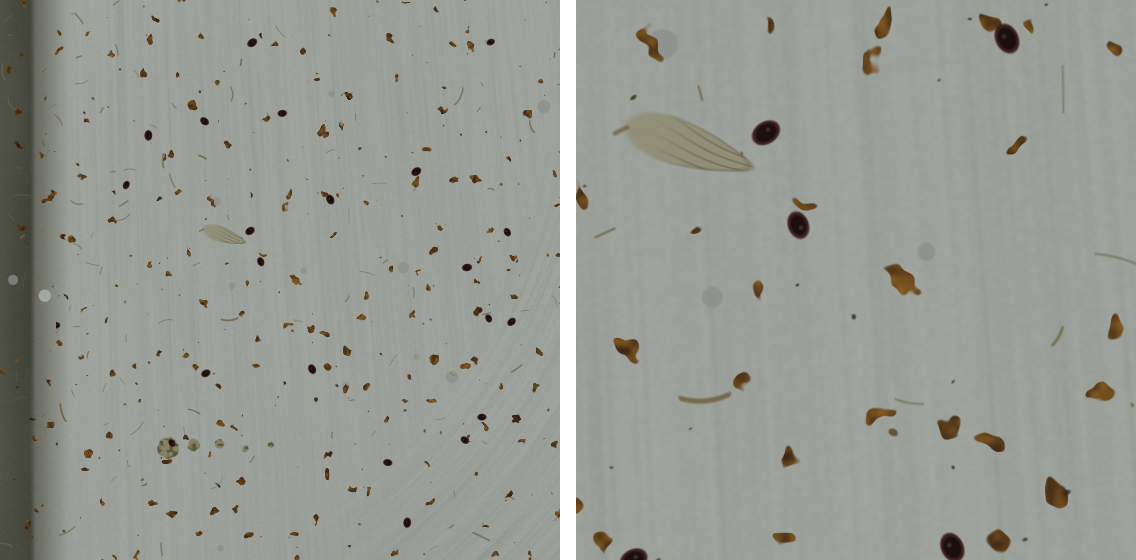
Left, the full canvas; right, a detail of the centre.
Give the GLSL for this texture, as a Shadertoy shader.

```glsl
#define GRAIN_CELLS 17.0
#define FIBRE_CELLS 19.0
#define SEED_CELLS 7.0
#define SPECK_CELLS 21.0
#define DISC_CELLS 6.0
#define BAND_EDGE 0.058
#define SOFTNESS 0.0011
#define SCRATCH 0.032
#define PLATE vec3(0.612, 0.632, 0.61)
#define BAND vec3(0.285, 0.29, 0.245)

vec4 hash4(vec2 p) {
    vec4 q = fract(p.xyxy * vec4(0.1031, 0.1030, 0.0973, 0.1099));
    q += dot(q, q.wzxy + 33.33);
    return fract((q.xxyz + q.yzzw) * q.zywx);
}

float noise(vec2 p) {
    vec2 i = floor(p), f = fract(p);
    f = f * f * (3.0 - 2.0 * f);
    return mix(mix(hash4(i).x, hash4(i + vec2(1, 0)).x, f.x),
               mix(hash4(i + vec2(0, 1)).x, hash4(i + vec2(1, 1)).x, f.x), f.y);
}

vec2 rotate(vec2 p, float a) {
    float c = cos(a), s = sin(a);
    return vec2(c * p.x + s * p.y, c * p.y - s * p.x);
}

// Local coordinates of a jittered, turned item in a neighbouring cell
vec2 scatter(vec2 p, float cells, vec2 offset, float layer, out vec4 place, out vec4 look) {
    vec2 id = floor(p * cells) + offset;
    place = hash4(id + layer);
    look = hash4(id + layer + 71.7);
    return rotate(p - (id + place.xy) / cells, 6.2832 * place.z);
}

void paint(inout vec3 col, vec3 ink, float d, float alpha) {
    float w = max(SOFTNESS, 0.8 / iResolution.y);
    col = mix(col, ink, alpha * (1.0 - smoothstep(-w, w, d)));
}

// Fine lines running along the second coordinate
float scratches(vec2 q) {
    float fine = noise(q * vec2(260.0, 5.0)) - 0.5;
    float broad = noise(q * vec2(75.0, 2.0) + 40.0) - 0.5;
    float cut = pow(noise(q * vec2(150.0, 2.5) + 90.0), 7.0);
    return 0.6 * fine + 0.35 * broad - 0.8 * cut;
}

vec3 surface(vec2 p) {
    vec3 col = PLATE + 0.012 * (noise(p * 3.0) - 0.5) + 0.01 * (p.y - p.x);
    float lines = scratches(vec2(p.x * (1.0 + 0.13 * p.y), p.y));
    vec2 c = p - vec2(0.08, 0.84);
    float r = length(c);
    float arcs = scratches(vec2(r, atan(c.y, c.x)));
    float sweep = smoothstep(0.84, 0.96, r) * smoothstep(0.5, 0.75, p.x);
    col += SCRATCH * mix(lines, 1.3 * arcs, sweep) * smoothstep(0.05, 0.4, p.x + 0.12);
    // Shaded border on the left
    col = mix(vec3(0.41, 0.415, 0.37), col, smoothstep(BAND_EDGE - 0.005, 0.135, p.x));
    vec3 band = BAND + 0.05 * (0.6 - p.x / BAND_EDGE) + 0.03 * (noise(p * vec2(30.0, 5.0)) - 0.5);
    col = mix(band, col, smoothstep(BAND_EDGE - 0.006, BAND_EDGE + 0.008, p.x));
    return col + 0.016 * (noise(p * 330.0) - 0.5);
}

void paintWing(inout vec3 col, vec2 p) {
    vec2 q = rotate(p - vec2(0.4, 0.58), -0.33);
    float halfWidth = 0.0125 - 0.13 * q.x;
    float d = (length(q / vec2(0.039, max(halfWidth, 0.005))) - 1.0) * 0.011;
    paint(col, vec3(0.56, 0.55, 0.45), d, 0.85);
    float fan = q.y / max(halfWidth, 0.005) + 0.25 * sin(q.x * 60.0);
    float vein = abs(fract(fan * 2.0) - 0.5) * 0.006 - 0.0004;
    paint(col, vec3(0.34, 0.29, 0.18), max(vein, d), 0.6 * smoothstep(-0.03, 0.02, q.x));
    paint(col, vec3(0.36, 0.31, 0.2), abs(d) - 0.0004, 0.5 * smoothstep(-0.03, 0.02, q.x));
}

void mainImage(out vec4 fragColor, in vec2 fragCoord) {
    vec2 p = fragCoord / iResolution.xy;
    vec3 col = surface(p);
    float mottle = noise(p * 190.0);
    vec2 warp = vec2(noise(p * 130.0), noise(p * 130.0 + 57.0)) - 0.5;
    vec4 place, look;

    // Mouldy spots in a row, shrinking to the right
    for (int i = 0; i < 5; i++) {
        float k = float(i);
        vec2 centre = vec2(0.3 + 0.046 * k, 0.208 - 0.012 * hash4(vec2(k, 3.0)).x);
        float d = length(p - centre + 0.003 * warp) - 0.019 / (1.0 + 0.75 * k);
        paint(col, mix(vec3(0.30, 0.28, 0.18), vec3(0.50, 0.49, 0.36), smoothstep(0.2, 0.5, mottle)), d, 0.85);
    }
    paint(col, vec3(0.64, 0.66, 0.64), length(p - vec2(0.08, 0.472)) - 0.011, 1.0);
    paintWing(col, p);

    for (int k = 0; k < 9; k++) {
        vec2 cell = vec2(k % 3, k / 3) - 1.0;

        // Pale grey discs
        vec2 q = scatter(p, DISC_CELLS, cell, 11.0, place, look);
        if (look.x < 0.3) paint(col, vec3(0.54, 0.56, 0.545), length(q) - mix(0.005, 0.012, place.w), 0.75);

        // Thin bent fibres, crowded on the left
        q = scatter(p, FIBRE_CELLS, cell, 137.0, place, look);
        float crowd = mix(0.65, 0.16, smoothstep(0.12, 0.5, p.x));
        if (look.x < crowd) {
            q.y += (look.y - 0.5) * 50.0 * q.x * q.x;
            q.x -= clamp(q.x, -1.0, 1.0) * 0.0;
            float reach = mix(0.004, 0.017, look.z * look.z);
            float d = length(vec2(max(abs(q.x) - reach, 0.0), q.y)) - mix(0.0004, 0.0016, place.w * place.w);
            paint(col, mix(vec3(0.45, 0.43, 0.34), vec3(0.40, 0.32, 0.16), look.w), d, 0.75);
        }

        // Tiny dark and tan specks
        q = scatter(p, SPECK_CELLS, cell, 263.0, place, look);
        if (look.x < 0.4) {
            float d = length((q + 0.002 * warp) * vec2(1.0, 1.4)) - mix(0.0008, 0.0032, place.w * place.w);
            paint(col, mix(vec3(0.15, 0.13, 0.09), vec3(0.45, 0.37, 0.19), look.y), d, 0.85);
        }

        // Ragged amber grains
        q = scatter(p, GRAIN_CELLS, cell, 419.0, place, look);
        if (look.x < 0.57) {
            vec2 body = (q + 0.009 * warp) * vec2(1.0, mix(1.2, 2.0, look.y));
            float d = length(body) - mix(0.0035, 0.0092, place.w);
            float tone = clamp(0.1 + 0.75 * mottle + 0.4 * (look.z - 0.5), 0.0, 1.0);
            paint(col, mix(vec3(0.17, 0.09, 0.04), vec3(0.52, 0.35, 0.11), tone), d, 0.95);
        }

        // Glossy dark seeds with a reddish rim
        q = scatter(p, SEED_CELLS, cell, 587.0, place, look);
        if (look.x < 0.56 && p.x > 0.1) {
            float d = length(q * vec2(1.0, 1.35)) - mix(0.0075, 0.0095, place.w);
            paint(col, vec3(0.23, 0.10, 0.09), d, 0.95);
            paint(col, vec3(0.09, 0.05, 0.05), d + 0.0022, 0.9);
            paint(col, vec3(0.36, 0.29, 0.28), length(q - vec2(0.002, 0.001)) - 0.0011, 0.6);
        }
    }
    fragColor = vec4(col, 1.0);
}
```
